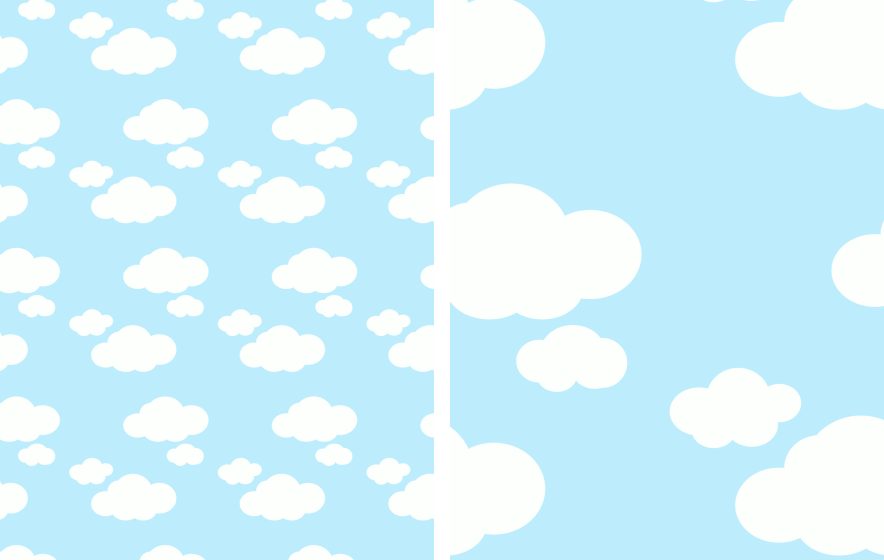
Left: the whole. Right: its middle third, enlarged.
A Shadertoy shader for this pattern:

```glsl
// Pale blue sky with a repeating tile of four flat white clouds.

// Signed distance to one elliptical puff, in hundredths of a tile
float puff(vec2 p, vec2 center, vec2 radii) {
    return (length((p - center) / radii) - 1.0) * min(radii.x, radii.y);
}

// Offset from the nearest repeat of a cloud, in hundredths of a tile
vec2 repeatAround(vec2 tilePos, vec2 center) {
    vec2 offset = tilePos - center;
    return 100.0 * (offset - floor(offset + 0.5));
}

float largeCloud(vec2 p) {
    float d = puff(p, vec2(-18.9, 4.4), vec2(9.8, 8.4));
    d = min(d, puff(p, vec2(-9.8, -3.9), vec2(7.9, 7.4)));
    d = min(d, puff(p, vec2(-0.5, -2.9), vec2(13.2, 12.8)));
    d = min(d, puff(p, vec2(17.2, 0.7), vec2(11.5, 10.3)));
    d = min(d, puff(p, vec2(-5.4, 8.3), vec2(9.8, 7.4)));
    return min(d, puff(p, vec2(6.4, 8.3), vec2(9.3, 7.4)));
}

float smallCloud(vec2 p) {
    float d = puff(p, vec2(-8.2, 0.8), vec2(6.6, 5.4));
    d = min(d, puff(p, vec2(0.6, -2.1), vec2(7.2, 6.9)));
    d = min(d, puff(p, vec2(9.8, -1.1), vec2(4.9, 4.3)));
    d = min(d, puff(p, vec2(-4.9, 5.1), vec2(4.9, 3.9)));
    return min(d, puff(p, vec2(3.6, 3.8), vec2(5.9, 4.9)));
}

float tinyCloud(vec2 p) {
    float d = puff(p, vec2(-7.2, 0.6), vec2(5.2, 4.8));
    d = min(d, puff(p, vec2(0.3, -1.6), vec2(7.2, 5.9)));
    d = min(d, puff(p, vec2(6.9, 1.0), vec2(5.6, 5.6)));
    d = min(d, puff(p, vec2(-3.3, 3.6), vec2(4.6, 3.9)));
    return min(d, puff(p, vec2(5.2, 2.9), vec2(4.9, 3.9)));
}

void mainImage(out vec4 fragColor, in vec2 fragCoord) {
    // Square tiles, counted from the top left with y pointing down
    float tilesPerPixel = 3.768 / iResolution.y;
    vec2 tilePos = vec2(fragCoord.x, iResolution.y - fragCoord.y) * tilesPerPixel;

    // Two large clouds, the second slightly flatter, and two small ones
    float d = largeCloud(repeatAround(tilePos, vec2(0.900, 0.345)));
    d = min(d, largeCloud(repeatAround(tilePos, vec2(0.116, 0.820)) * vec2(1.0, 1.03)));
    d = min(d, smallCloud(repeatAround(tilePos, vec2(0.614, 0.171))));
    d = min(d, tinyCloud(repeatAround(tilePos, vec2(0.246, 0.060))));

    // Soft edge about one pixel wide
    float edge = 70.0 * tilesPerPixel;
    float cover = 1.0 - smoothstep(-edge, edge, d);
    vec3 sky = vec3(0.74, 0.93, 0.99);
    vec3 white = vec3(0.99, 1.0, 0.99);
    fragColor = vec4(mix(sky, white, cover), 1.0);
}
```
